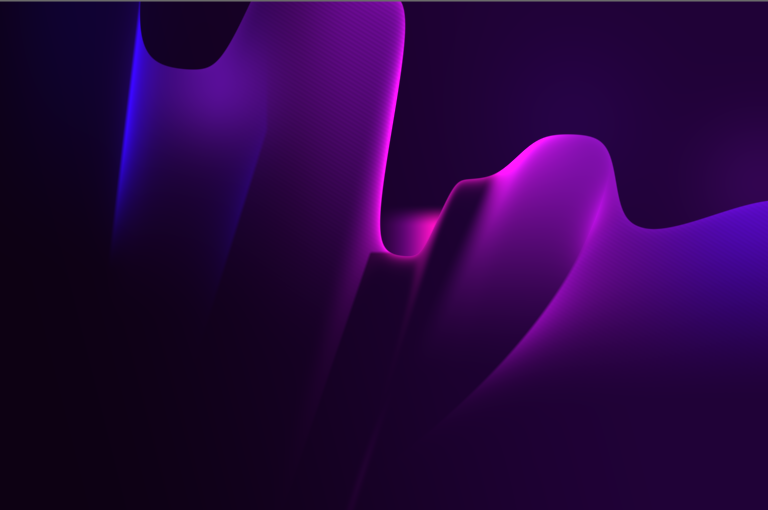
This background is drawn by a Shadertoy shader. Its source:

```glsl
// Glowing silk ribbon on a dark violet field.
// A leaning chain of smooth steps gives the crest of the ribbon; slanted
// fold lines split the sheet below it into softly lit, fading panels.

#define LEAN 0.30          // sideways shear of the crest
#define RIM_WIDTH 0.010    // falloff of the bright rim
#define HALO_WIDTH 0.040   // falloff of the wider glow inside the rim
#define HATCH_FREQ 720.0   // density of the fine threads
#define HATCH_DEPTH 0.13
#define PINK vec3(0.95, 0.07, 0.62)
#define MAGENTA vec3(0.55, 0.03, 0.58)
#define PURPLE vec3(0.29, 0.035, 0.37)
#define VIOLET vec3(0.15, 0.025, 0.36)
#define BLUE vec3(0.14, 0.01, 0.86)

// Smooth step of the given total height, centred on c.
float rise(float x, float c, float width, float height) {
    return 0.5 * height * (1.0 + tanh(clamp((x - c) / width, -9.0, 9.0)));
}

// Height of the crest along the sheared axis.
float crest(float x) {
    float y = 0.861 + min(0.14 * exp((0.125 - x) / 0.034), 0.6);
    y += rise(x, 0.345, 0.025, 0.30);
    y -= rise(x, 0.500, 0.060, 0.145);
    y -= rise(x, 0.693, 0.035, 0.52);
    y += rise(x, 0.8375, 0.012, 0.152);
    y += rise(x, 0.957, 0.035, 0.09);
    y -= rise(x, 1.165, 0.045, 0.19);
    return y + 0.06 * smoothstep(1.25, 1.50, x);
}

// Positive below the crest, negative above it.
float below(vec2 p) {
    return crest(p.x - LEAN * (p.y - 0.5)) - p.y;
}

float bell(float x, float c, float width) {
    float t = (x - c) / width;
    return exp(-t * t);
}

// Glow on the positive side of a fold, cut crisply at the other side.
float foldGlow(float s, float width) {
    return smoothstep(-0.004, 0.006, s) * exp(-max(s, 0.0) / width);
}

vec3 backdrop(vec2 p) {
    vec3 c = mix(vec3(0.050, 0.002, 0.075), vec3(0.125, 0.006, 0.215),
                 smoothstep(0.0, 1.25, p.x + 0.25 * (p.y - 0.4)));
    c += vec3(0.0, 0.006, 0.10) * smoothstep(0.45, 1.0, p.y) * bell(p.x, 0.15, 0.16);
    c += vec3(0.07, 0.015, 0.10) * bell(length(p - vec2(1.49, 0.64)), 0.0, 0.13);
    return c + vec3(0.025, 0.005, 0.06) * bell(length(p - vec2(1.12, 0.76)), 0.0, 0.16);
}

void mainImage(out vec4 fragColor, in vec2 fragCoord) {
    vec2 p = fragCoord / iResolution.y;
    float px = 1.0 / iResolution.y;

    // Approximate distance to the crest
    float e = 0.001;
    float v = below(p);
    vec2 slope = vec2(below(p + vec2(e, 0.0)) - below(p - vec2(e, 0.0)),
                      below(p + vec2(0.0, e)) - below(p - vec2(0.0, e))) / (2.0 * e);
    float d = v / max(length(slope), 0.5);
    float inside = smoothstep(-px, px, d);
    float depth = max(d, 0.0);

    // Signed offsets from the fold lines, positive to the right
    float streak = p.x - (0.275 - 0.12 * (1.0 - p.y));
    float foldB = p.x - (0.524 - 0.31 * max(0.745 - p.y, 0.0));
    float foldC = p.x - (0.729 - 0.34 * (0.516 - p.y));
    float foldD = p.x - (0.916 - 0.46 * (0.57 - p.y));
    float t = max(0.66 - p.y, 0.0);
    float foldE = p.x - (1.195 - 0.22 * t - 0.95 * t * t);

    // Panel masks
    float pocketTop = 0.505 + 0.085 * smoothstep(0.80, 0.87, p.x);
    float underPocket = 1.0 - smoothstep(-0.004, 0.004, p.y - pocketTop);
    float leftPart = 1.0 - smoothstep(-0.003, 0.005, foldC) * underPocket;
    leftPart *= 1.0 - smoothstep(0.80, 0.88, p.x);
    float rightOfE = smoothstep(-0.004, 0.008 + 0.10 * smoothstep(0.48, 0.64, p.y), foldE);
    float midPart = smoothstep(0.0, 0.055, foldD) * (1.0 - rightOfE);

    vec3 sheet = vec3(0.0);

    // Left panel with its blue streak and inner fold
    float leftFade = smoothstep(0.36, 0.98, p.y);
    float panelA = smoothstep(-0.01, 0.05, streak) * (1.0 - smoothstep(0.42, 0.60, p.x));
    sheet += VIOLET * 0.55 * panelA * leftFade;
    sheet += vec3(0.19, 0.04, 0.28) * bell(length(p - vec2(0.43, 0.83)), 0.0, 0.12);
    float streakFade = smoothstep(0.46, 0.76, p.y);
    sheet += BLUE * foldGlow(streak, 0.026) * streakFade;
    sheet += BLUE * 0.16 * exp(-abs(streak) / 0.025) * streakFade;
    sheet += BLUE * 0.24 * foldGlow(-foldB, 0.035) * bell(p.y, 0.62, 0.15);

    // Tall central panel with fine threads
    float threads = 1.0 - HATCH_DEPTH * (0.5 + 0.5 * sin(HATCH_FREQ * (0.6 * p.x + p.y)));
    float tall = smoothstep(0.42, 0.70, p.x) * leftPart;
    sheet += PURPLE * tall * smoothstep(0.28, 1.02, p.y) * threads;

    // Middle panel
    float midFade = smoothstep(0.26, 0.74, p.y);
    sheet += vec3(0.34, 0.05, 0.40) * midPart * midFade;
    sheet += PINK * 0.45 * midPart * exp(-max(v, 0.0) / 0.07) * bell(p.x, 0.95, 0.13);

    // Right panel and the long diagonal fold
    vec3 rightTint = mix(PURPLE, vec3(0.16, 0.015, 0.47), smoothstep(1.15, 1.48, p.x));
    sheet += rightTint * rightOfE * smoothstep(0.20, 0.62, p.y) * mix(threads, 1.0, 0.5);
    sheet += MAGENTA * 0.62 * foldGlow(foldE, 0.055) * bell(p.y, 0.38, 0.12);
    sheet += MAGENTA * 0.60 * exp(-abs(foldE) / 0.022) * bell(p.y, 0.57, 0.075);

    // Rim light along the crest
    float lit = smoothstep(0.50, 0.78, p.x) * (1.0 - smoothstep(0.96, 1.16, p.x));
    lit *= 1.0 - 0.65 * smoothstep(0.78, 1.0, p.y);
    float visible = max(leftPart, smoothstep(0.0, 0.03, foldD));
    sheet += PINK * lit * 0.60 * exp(-depth / RIM_WIDTH);
    sheet += MAGENTA * lit * 0.60 * exp(-depth / HALO_WIDTH) * visible;
    sheet += PURPLE * 0.25 * exp(-depth / RIM_WIDTH) * smoothstep(0.3, 0.5, p.x);

    // Glowing back of the ribbon seen inside the bowl
    float bowl = (1.0 - smoothstep(0.555, 0.60, p.y)) * smoothstep(0.72, 0.87, p.x)
               * (1.0 - smoothstep(0.88, 0.90, p.x));
    vec3 back = mix(MAGENTA, PINK, smoothstep(0.78, 0.86, p.x)) * bowl;

    vec3 color = backdrop(p) + mix(back, sheet, inside);

    // Thin pale line along the top border
    color = mix(color, vec3(0.42), smoothstep(0.9955, 0.9985, p.y));
    fragColor = vec4(clamp(color, 0.0, 1.0), 1.0);
}
```
